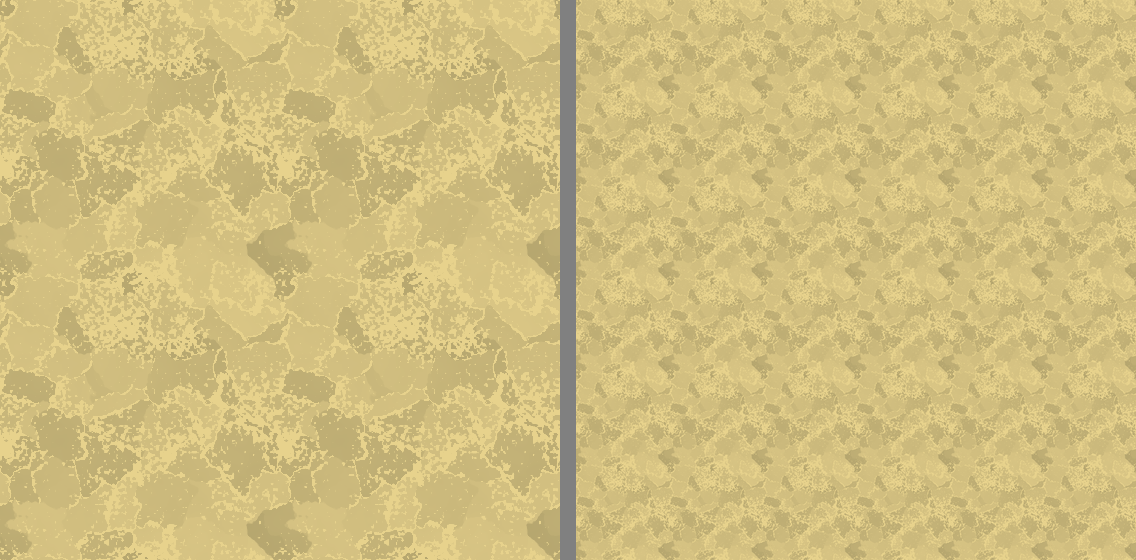
Left, the tile; right, the same tile 3 across and 3 down.
A Shadertoy shader for this pattern:

```glsl
// Weathered plaster: a seamless tile, repeated twice each way, of flaking ochre patches.
// A wrapped, weighted Voronoi diagram with a noise-bent domain gives the patches;
// wrapped grain noise, boosted along rims and in worn zones, gives the pale flecks.

const float REPEATS = 2.0;   // tiles across and down the canvas
const float CELLS = 7.0;     // patches across one tile
const vec3 DARK  = vec3(0.705, 0.645, 0.430);
const vec3 LIGHT = vec3(0.850, 0.772, 0.518);
const vec3 FLECK = vec3(0.905, 0.825, 0.550);

struct Patches {
    vec2 id;         // nearest patch
    vec2 neighbour;  // patch across the closest rim
    vec2 offset;     // vector to the nearest patch centre
    float rim;       // distance to the rim, in cells
};

// Integer hash of a lattice point that wraps after "period" cells.
vec3 hash3(vec2 cell, float period, float seed) {
    uvec3 v = uvec3(mod(cell, period), seed);
    v = v * 1664525u + 1013904223u;
    v.x += v.y * v.z; v.y += v.z * v.x; v.z += v.x * v.y;
    v ^= v >> 16u;
    v.x += v.y * v.z; v.y += v.z * v.x; v.z += v.x * v.y;
    return vec3(v >> 8u) / 16777216.0;
}

float valueNoise(vec2 uv, float period, float seed) {
    vec2 p = uv * period;
    vec2 cell = floor(p);
    vec2 f = p - cell;
    f = f * f * (3.0 - 2.0 * f);
    float a = hash3(cell, period, seed).x;
    float b = hash3(cell + vec2(1.0, 0.0), period, seed).x;
    float c = hash3(cell + vec2(0.0, 1.0), period, seed).x;
    float d = hash3(cell + vec2(1.0, 1.0), period, seed).x;
    return mix(mix(a, b, f.x), mix(c, d, f.x), f.y);
}

float fbm(vec2 uv, float period, float seed) {
    float sum = 0.0, amplitude = 0.5;
    for (int i = 0; i < 3; i++) {
        sum += amplitude * valueNoise(uv, period, seed + float(i));
        period *= 2.0;
        amplitude *= 0.5;
    }
    return sum / 0.875;
}

// Bends the domain: broad curves plus ragged, chipped detail.
vec2 warp(vec2 uv) {
    vec2 broad = vec2(fbm(uv, 8.0, 11.0), fbm(uv, 8.0, 21.0)) - 0.5;
    vec2 ragged = vec2(fbm(uv, 40.0, 31.0), fbm(uv, 40.0, 41.0)) - 0.5;
    return broad * 1.1 + ragged * 0.22;
}

// Weighted Voronoi: heavier centres claim larger patches.
Patches findPatches(vec2 p) {
    vec2 base = floor(p);
    vec2 nearId = vec2(0.0), nextId = vec2(0.0);
    vec2 nearOff = vec2(0.0), nextOff = vec2(0.0);
    float nearD = 1e5, nextD = 1e5;
    for (int y = -2; y <= 2; y++)
    for (int x = -2; x <= 2; x++) {
        vec2 cell = base + vec2(x, y);
        vec3 h = hash3(cell, CELLS, 5.0);
        vec2 off = cell + h.xy - p;
        float d = dot(off, off) - 0.5 * h.z;
        if (d < nearD) {
            nextD = nearD; nextId = nearId; nextOff = nearOff;
            nearD = d; nearId = cell; nearOff = off;
        } else if (d < nextD) {
            nextD = d; nextId = cell; nextOff = off;
        }
    }
    float rim = (nextD - nearD) / (2.0 * max(distance(nearOff, nextOff), 0.05));
    return Patches(nearId, nextId, nearOff, rim);
}

float patchTone(vec2 id) {
    return pow(hash3(id, CELLS, 61.0).x, 0.7);
}

// Pale flecks: grain lifted over a threshold by rims and worn zones.
float flecks(vec2 uv, Patches s) {
    float grain = mix(valueNoise(uv, 96.0, 71.0), valueNoise(uv, 176.0, 72.0), 0.35);
    float pairHash = 0.5 * (hash3(s.id, CELLS, 73.0).x + hash3(s.neighbour, CELLS, 73.0).x);
    float rimWear = smoothstep(0.2, 0.65, pairHash + 0.6 * (fbm(uv, 10.0, 81.0) - 0.5));
    float line = 0.48 * exp(-pow(s.rim / 0.04, 2.0)) + 0.12 * exp(-s.rim / 0.15);
    float patchWear = 0.25 * (hash3(s.id, CELLS, 74.0).y - 0.5);
    float worn = smoothstep(0.48, 0.82, fbm(uv, 5.0, 91.0) + patchWear);
    float level = grain + line * rimWear + 0.36 * worn;
    return smoothstep(0.79, 0.91, level);
}

void mainImage(out vec4 fragColor, in vec2 fragCoord) {
    vec2 uv = fract(fragCoord / iResolution.xy * REPEATS);
    Patches s = findPatches(uv * CELLS + warp(uv));

    // Flat patch tones, blended over one pixel at the rim
    float pixel = REPEATS * CELLS / iResolution.y;
    float inside = 0.5 + 0.5 * smoothstep(0.0, pixel, s.rim);
    float tone = mix(patchTone(s.neighbour), patchTone(s.id), inside);

    // Faint mottling and a slight slope across each patch
    vec2 slope = hash3(s.id, CELLS, 101.0).xy - 0.5;
    tone += 0.12 * (fbm(uv, 14.0, 111.0) - 0.5) + 0.12 * dot(slope, s.offset);

    vec3 color = mix(DARK, LIGHT, clamp(tone, 0.0, 1.0));
    color = mix(color, FLECK, flecks(uv, s));
    fragColor = vec4(color, 1.0);
}
```
